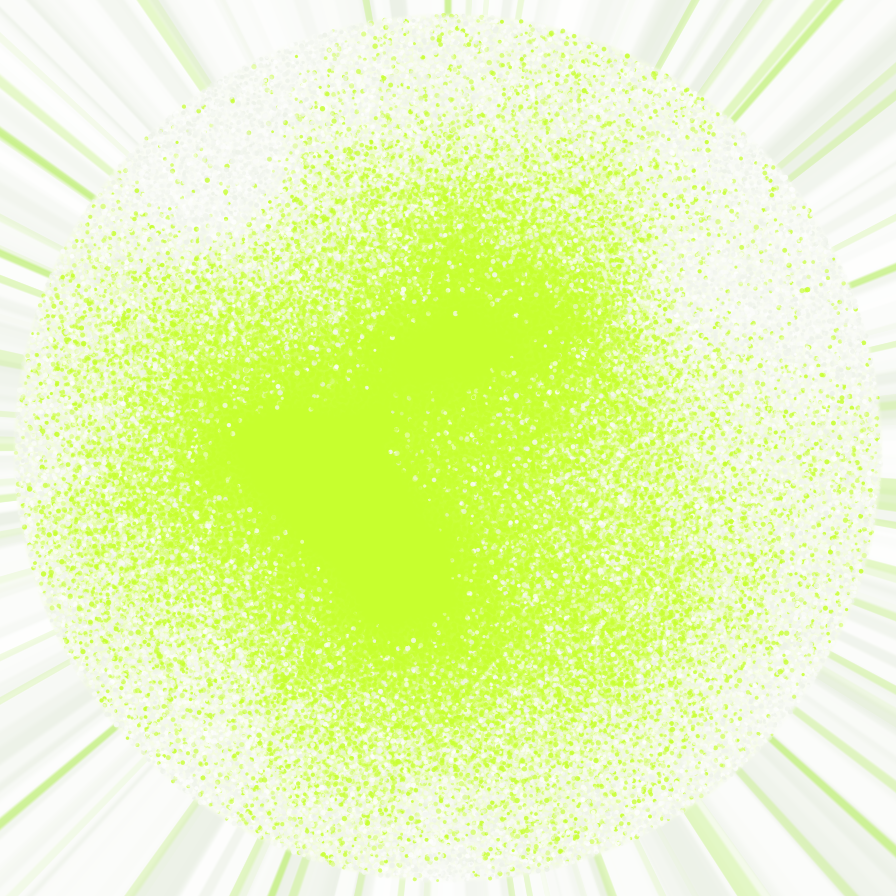
Write a Shadertoy shader that draws this background.

```glsl
// A round cloud of lime and white specks, dense at its heart and thin at its rim,
// on pale paper streaked with radial rays. Rotated jittered dot grids sample a
// smooth density field; the rays are noise over the angle around the centre.

#define DISC_RADIUS 0.483
#define DOT_LAYERS 6
#define DOT_CELLS 125.0
#define LIME vec3(0.78, 1.0, 0.18)
#define PAPER vec3(0.985, 0.988, 0.98)
#define MIST vec3(0.925, 0.945, 0.905)
#define RAY_GREEN vec3(0.76, 0.94, 0.48)

const float TAU = 6.2831853;

float hash(vec2 p) {
    vec3 q = fract(p.xyx * vec3(0.1031, 0.1030, 0.0973));
    q += dot(q, q.yzx + 33.33);
    return fract((q.x + q.y) * q.z);
}

float valueNoise(vec2 p) {
    vec2 cell = floor(p), f = fract(p);
    f = f * f * (3.0 - 2.0 * f);
    return mix(mix(hash(cell), hash(cell + vec2(1, 0)), f.x),
               mix(hash(cell + vec2(0, 1)), hash(cell + vec2(1, 1)), f.x), f.y);
}

float fbm(vec2 p) {
    float sum = 0.0, weight = 0.5;
    for (int i = 0; i < 4; i++) {
        sum += weight * valueNoise(p);
        p = mat2(1.6, 1.2, -1.2, 1.6) * p + 17.3;
        weight *= 0.5;
    }
    return sum;
}

// Noise around the circle, closed after a whole number of cells.
float ringNoise(float turn, float cells, float seed) {
    float x = turn * cells, f = smoothstep(0.25, 0.75, fract(x));
    return mix(hash(vec2(mod(floor(x), cells), seed)),
               hash(vec2(mod(floor(x) + 1.0, cells), seed)), f);
}

float glow(vec2 p, vec2 centre, float size) {
    vec2 d = (p - centre) / size;
    return exp(-dot(d, d));
}

// Share of lime at a place, 0 to 1.
float limeDensity(vec2 p) {
    float d = mix(0.88, 0.08, smoothstep(0.06, 0.51, length(p - vec2(-0.03, -0.03))));
    // Diagonal arm through the lower left of the core
    vec2 a = vec2(-0.22, 0.01), b = vec2(-0.07, -0.15);
    vec2 onArm = a + (b - a) * clamp(dot(p - a, b - a) / dot(b - a, b - a), 0.0, 1.0);
    d += 0.28 * glow(p, onArm, 0.085);
    // Denser drifts
    d += 0.16 * glow(p, vec2(-0.04, 0.11), 0.12);
    d += 0.20 * glow(p, vec2(0.05, 0.23), 0.09);
    d += 0.24 * glow(p, vec2(0.15, 0.14), 0.09);
    d += 0.14 * glow(p, vec2(0.17, 0.32), 0.05);
    d += 0.14 * glow(p, vec2(0.20, -0.19), 0.12);
    d += 0.14 * glow(p, vec2(-0.34, -0.06), 0.11);
    d += 0.12 * glow(p, vec2(-0.38, 0.12), 0.08);
    d += 0.12 * glow(p, vec2(0.01, -0.27), 0.11);
    // Pale gaps
    d -= 0.16 * glow(p, vec2(-0.24, 0.30), 0.12);
    d -= 0.14 * glow(p, vec2(0.26, 0.15), 0.07);
    d -= 0.13 * glow(p, vec2(0.14, -0.06), 0.10);
    d -= 0.10 * glow(p, vec2(-0.26, -0.26), 0.09);
    return clamp(d + 0.34 * (fbm(p * 7.0 + 4.0) - 0.47), 0.03, 1.0);
}

vec3 rays(vec2 p) {
    float angle = atan(p.y, p.x), turn = fract(angle / TAU);
    float tone = 0.5 * ringNoise(turn, 70.0, 3.0) + 0.5 * ringNoise(turn, 240.0, 8.0);
    vec3 color = mix(PAPER, MIST, smoothstep(0.25, 0.85, tone));
    color = mix(color, vec3(1), 0.7 * smoothstep(0.6, 0.9, ringNoise(turn, 150.0, 21.0)));
    float streak = smoothstep(0.72, 1.0, ringNoise(turn, 330.0, 14.0));
    color = mix(color, RAY_GREEN, 0.45 * streak);
    // A few bright rays, as angles in degrees
    float bright[8] = float[8](22.0, 49.0, 90.0, 144.8, 156.5, 220.0, 248.5, 318.0);
    for (int i = 0; i < 8; i++) {
        float away = abs(fract(turn - bright[i] / 360.0 + 0.5) - 0.5);
        color = mix(color, RAY_GREEN, 0.75 * (1.0 - smoothstep(0.0006, 0.0018, away)));
    }
    return color;
}

void mainImage(out vec4 fragColor, in vec2 fragCoord) {
    float pixel = 1.0 / min(iResolution.x, iResolution.y);
    vec2 p = (fragCoord - 0.5 * iResolution.xy) * pixel;

    // Rays outside, soft lime wash inside
    float inside = 1.0 - smoothstep(-0.004, 0.004, length(p) - DISC_RADIUS);
    vec3 wash = mix(PAPER, LIME, limeDensity(p));
    vec3 color = mix(rays(p), wash, inside);

    // Layers of translucent specks, each lime or pale by the local density
    for (int i = 0; i < DOT_LAYERS; i++) {
        float layer = float(i), tilt = 0.4 + layer * 1.13;
        mat2 turned = mat2(cos(tilt), sin(tilt), -sin(tilt), cos(tilt));
        vec2 grid = turned * p * DOT_CELLS + layer * 37.7 + 300.0;
        vec2 cell = floor(grid), key = cell + layer * 71.0;
        float size = mix(0.18, 0.38, hash(key + 5.1));
        vec2 jitter = vec2(hash(key + 11.7), hash(key + 23.9)) - 0.5;
        vec2 spot = cell + 0.5 + jitter * (1.0 - 2.0 * size);
        vec2 centre = (spot - layer * 37.7 - 300.0) * turned / DOT_CELLS;
        float edge = length(p - centre) - size / DOT_CELLS;
        float cover = 1.0 - smoothstep(-0.7 * pixel, 0.7 * pixel, edge);
        cover *= step(length(centre), DISC_RADIUS) * mix(0.3, 0.9, hash(key + 41.3));
        vec3 pale = mix(MIST, vec3(1), hash(key + 57.9));
        color = mix(color, hash(key + 83.3) < limeDensity(centre) ? LIME : pale, cover);
    }
    fragColor = vec4(color, 1.0);
}
```
